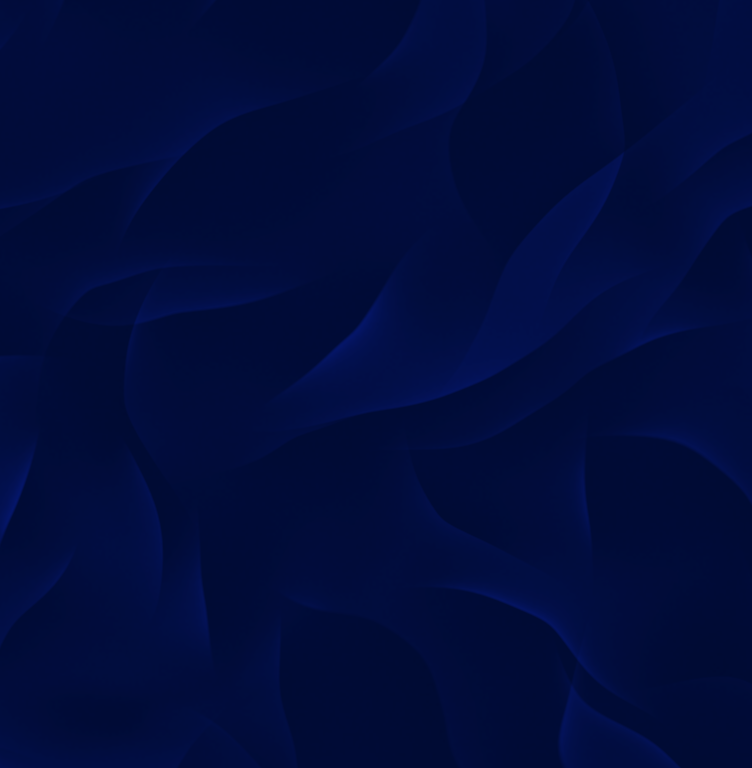
Give the GLSL for this texture, as a Shadertoy shader.

```glsl
// Dark navy velvet in loose folds, with soft sheen above sharp creases.

float hash(vec2 p) {
    vec3 q = fract(vec3(p.xyx) * 0.1031);
    q += dot(q, q.yzx + 33.33);
    return fract((q.x + q.y) * q.z);
}

float noise(vec2 p) {
    vec2 i = floor(p), f = fract(p);
    f = f * f * f * (f * (f * 6.0 - 15.0) + 10.0);
    return mix(mix(hash(i), hash(i + vec2(1, 0)), f.x),
               mix(hash(i + vec2(0, 1)), hash(i + vec2(1, 1)), f.x), f.y);
}

vec2 noise2(vec2 p) {
    return vec2(noise(p), noise(p + 47.3)) - 0.5;
}

// Adds one crease: lit cloth on one side, shadowed cloth on the other.
float addFold(float light, vec2 p, vec2 cell) {
    float pick = hash(cell + 11.0);
    vec2 centre = (cell + 0.1 + 0.8 * vec2(hash(cell), hash(cell + 5.0))) / vec2(4.6, 5.2);

    // Rising folds above, falling folds below, some nearly upright
    float angle = mix(-0.55, 0.6, smoothstep(0.35, 0.6, centre.y));
    angle += 1.0 * (hash(cell + 17.0) - 0.5);
    if (pick > 0.72) angle = 1.6 + 0.7 * (hash(cell + 19.0) - 0.5);
    float c = cos(angle), s = sin(angle);
    vec2 q = mat2(c, -s, s, c) * (p - centre);

    // Bent and kinked crease line
    float bend = 2.4 * (hash(cell + 23.0) - 0.5);
    float kink = 0.9 * (hash(cell + 29.0) - 0.5);
    float d = q.y + bend * q.x * q.x + kink * (sqrt(q.x * q.x + 0.0003) - 0.03);
    if (hash(cell + 31.0) > 0.8) d = -d;

    float halfLength = mix(0.13, 0.34, hash(cell + 37.0));
    float taper = 1.0 - smoothstep(0.1, 1.0, abs(q.x) / halfLength);
    float width = mix(0.016, 0.06, hash(cell + 41.0)) * (0.4 + 0.6 * taper);
    float lit = smoothstep(-0.0025, 0.0025, d);

    float shadow = (1.0 - lit) * taper * exp(-max(-d, 0.0) / 0.13);
    light *= 1.0 - 0.9 * shadow;

    float patches = noise(q * vec2(9.0, 3.0) + cell * 7.0);
    float sheen = mix(0.1, 0.3, hash(cell + 43.0)) * exp(-max(d, 0.0) / width);
    float glint = 0.6 * pow(patches, 3.0) * exp(-max(d, 0.0) / 0.007);
    return light + lit * taper * (sheen * (0.4 + 0.8 * patches) + glint);
}

void mainImage(out vec4 fragColor, in vec2 fragCoord) {
    vec2 uv = fragCoord / iResolution.y;

    // Drape the cloth
    vec2 p = uv + 0.15 * noise2(uv * 3.1 + 2.0) + 0.03 * noise2(uv * 7.3 + 9.0);

    // Broad soft undulation
    vec2 drift = p + 0.3 * noise2(p * 2.5 + 31.0);
    float light = 0.02 + 0.15 * noise(drift * vec2(4.0, 6.0) + 13.0);
    light += 0.12 * pow(noise(drift * vec2(9.0, 6.0) + 71.0), 3.0);

    for (int y = 6; y >= -1; y--) {
        for (int x = -1; x <= 5; x++) {
            light = addFold(light, p, vec2(x, y));
        }
    }

    // Shadow navy to bright blue, softly limited at the glints
    light = 0.9 * (1.0 - exp(-light / 0.9));
    float blue = 0.2 + 0.42 * light;
    vec3 velvet = vec3(0.035 * light, 0.205 * blue, blue);

    // Fine pile
    velvet *= 1.0 + 0.025 * (noise(uv * 230.0) - 0.5);
    fragColor = vec4(velvet, 1.0);
}
```
